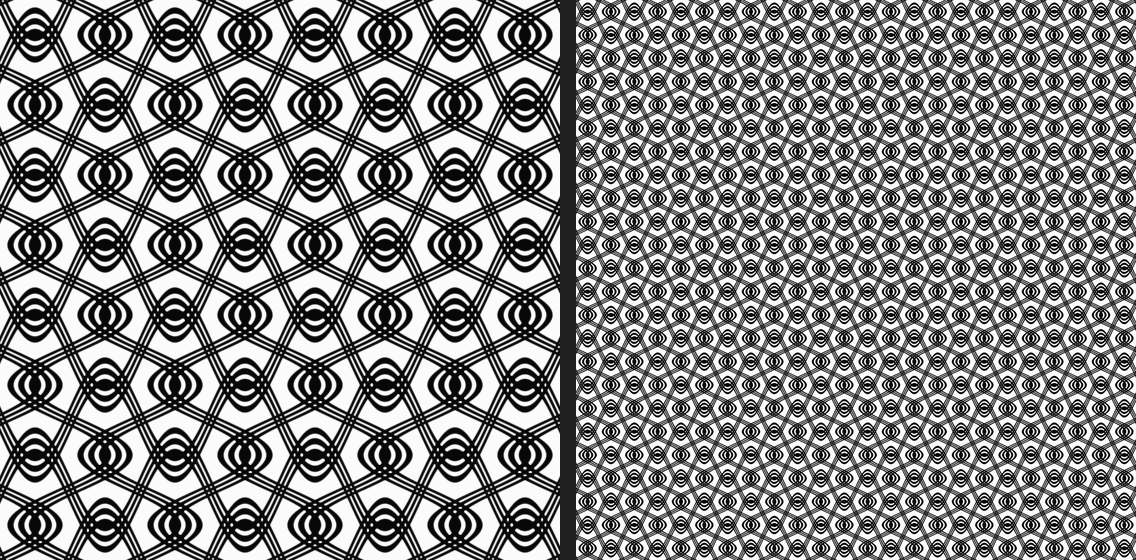
Left, the tile; right, the same tile 3 across and 3 down.
A three.js fragment shader for this pattern:

```glsl
// Black triple-line waves, running across and up, that weave a checkerboard of lens-shaped knots on white.
varying vec2 vUv;

const float PI = 3.14159265;
const float CELLS = 8.0;          // knots across and down (even, so it tiles)
const float AMPLITUDE = 0.6965;   // wave height, in cells
const float STRAND_GAP = 0.153;   // offset between the three strands, in cells
const float HALF_WIDTH = 0.0445;  // half a strand, measured along the offset
const float SOFTNESS = 0.013;     // half width of the smoothed edge, in cells
const vec3 PAPER = vec3(0.985);
const vec3 INK = vec3(0.03);

// Coverage of one triple-strand wave; height is measured from its midline.
float waveBundle(float along, float height, float side) {
  float offset = height - side * AMPLITUDE * sin(PI * along);
  float slope = AMPLITUDE * PI * cos(PI * along);

  // Fold onto the nearest of the three strands
  float strand = clamp(floor(offset / STRAND_GAP + 0.5), -1.0, 1.0);
  offset -= strand * STRAND_GAP;

  // Constant offset width thins the strand where the wave is steep
  float edge = (abs(offset) - HALF_WIDTH) / sqrt(1.0 + slope * slope);
  return 1.0 - smoothstep(-SOFTNESS, SOFTNESS, edge);
}

// All waves of one direction; neighbouring midlines swing opposite ways.
float waveFamily(float along, float across, float phase) {
  float coverage = 0.0;
  for (int i = 0; i < 2; i++) {
    float midline = floor(across) + float(i);
    float side = 1.0 - 2.0 * mod(midline + phase, 2.0);
    coverage += waveBundle(along, across - midline, side);
  }
  return min(coverage, 1.0);  // the sum closes the seam inside each lens
}

void main() {
  vec2 p = vUv * CELLS;
  float acrossWaves = waveFamily(p.x, p.y, 1.0);
  float upWaves = waveFamily(p.y, p.x, 0.0);
  float ink = 1.0 - (1.0 - acrossWaves) * (1.0 - upWaves);
  gl_FragColor = vec4(mix(PAPER, INK, ink), 1.0);
}
```
